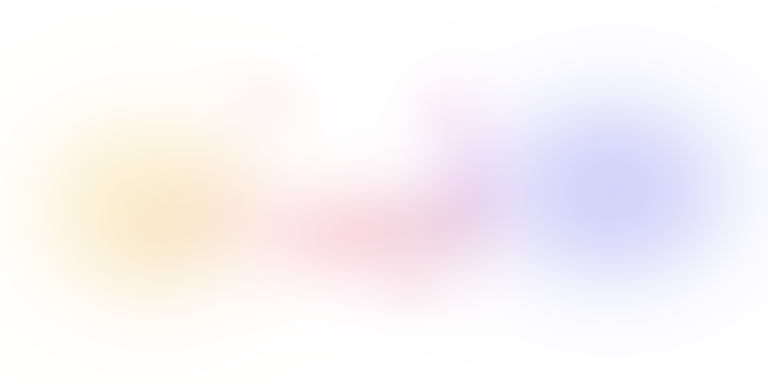
Reproduce this background procedurally as a WebGL 2 fragment shader.

```glsl
#version 300 es
precision highp float;
// Soft pastel glows on white: amber at left, rose in the middle, periwinkle at right.
// Each glow is an elliptical falloff that absorbs part of the white light,
// so overlapping glows blend like thin layers of tinted glass.

uniform vec2 u_resolution;
out vec4 fragColor;

// Elliptical falloff: 1 at the centre; a higher power gives a flatter core.
float glow(vec2 p, vec2 centre, vec2 radii, float power) {
    return exp(-pow(length((p - centre) / radii), power));
}

// Transmitted light after a tint absorbs a share of each channel.
vec3 tint(vec3 absorbed, float amount) {
    return 1.0 - absorbed * amount;
}

void main() {
    // Canvas height is one unit; x spans 0 to 2 on a two-to-one canvas.
    vec2 p = gl_FragCoord.xy / u_resolution.y;
    p.x += 1.0 - 0.5 * u_resolution.x / u_resolution.y;

    vec3 color = vec3(1.0);

    // Amber cloud with a peach lower core and a faint peach shoulder.
    color *= tint(vec3(0.010, 0.050, 0.155), glow(p, vec2(0.37, 0.46), vec2(0.28, 0.24), 2.4));
    color *= tint(vec3(0.012, 0.030, 0.040), glow(p, vec2(0.44, 0.38), vec2(0.18, 0.17), 2.0));
    color *= tint(vec3(0.004, 0.025, 0.030), glow(p, vec2(0.60, 0.52), vec2(0.14, 0.19), 2.0));
    color *= tint(vec3(0.001, 0.005, 0.014), glow(p, vec2(0.38, 0.45), vec2(0.42, 0.36), 2.0));

    // Rose band: a bright core, a dusky right half and three faint wisps.
    color *= tint(vec3(0.010, 0.120, 0.085), glow(p, vec2(0.88, 0.39), vec2(0.23, 0.14), 2.0));
    color *= tint(vec3(0.035, 0.090, 0.075), glow(p, vec2(1.11, 0.40), vec2(0.18, 0.14), 2.0));
    color *= tint(vec3(0.004, 0.030, 0.022), glow(p, vec2(0.70, 0.74), vec2(0.11, 0.09), 2.0));
    color *= tint(vec3(0.005, 0.035, 0.018), glow(p, vec2(1.15, 0.71), vec2(0.09, 0.09), 2.0));
    color *= tint(vec3(0.004, 0.030, 0.022), glow(p, vec2(1.07, 0.24), vec2(0.10, 0.07), 2.0));

    // Lilac bridge between rose and periwinkle.
    color *= tint(vec3(0.025, 0.085, 0.020), glow(p, vec2(1.22, 0.53), vec2(0.12, 0.19), 2.0));

    // Periwinkle cloud with a broad, barely visible halo.
    color *= tint(vec3(0.155, 0.155, 0.014), glow(p, vec2(1.59, 0.505), vec2(0.31, 0.245), 2.6));
    color *= tint(vec3(0.014, 0.014, 0.004), glow(p, vec2(1.61, 0.50), vec2(0.44, 0.38), 2.0));

    fragColor = vec4(color, 1.0);
}
```
